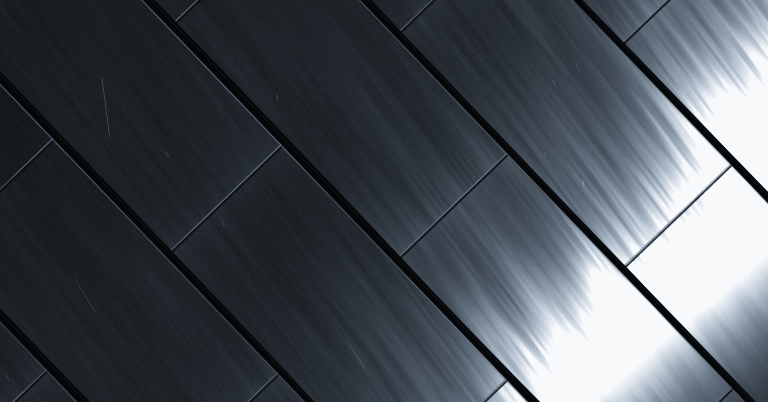
A Shadertoy shader for this texture:

```glsl
// Brushed steel panels in staggered diagonal rows, with a bright reflection at the lower right.

#define ALONG vec2(0.692, 0.722)   // row direction, y pointing down
#define ROW_START 0.260            // position of one long seam
#define ROW_PITCH 0.395            // panel width
#define ROW_WARP 0.0113            // slight perspective across rows
#define PANEL_START 0.341
#define PANEL_LENGTH 0.808
#define GLARE_POS 1.66             // centre of the reflection along the rows
#define GLARE_CORE 0.145
#define BASE_TONE 0.108
#define BRUSH_SHEAR 0.12
#define SCRATCHES 14

float hash(vec2 p) {
    vec3 q = fract(p.xyx * 0.1031);
    q += dot(q, q.yzx + 33.33);
    return fract((q.x + q.y) * q.z);
}

float noise(vec2 p) {
    vec2 i = floor(p), f = fract(p);
    f = f * f * (3.0 - 2.0 * f);
    return mix(mix(hash(i), hash(i + vec2(1, 0)), f.x),
               mix(hash(i + vec2(0, 1)), hash(i + vec2(1, 1)), f.x), f.y);
}

// Soft-edged stripe of the given half width
float stripe(float d, float halfWidth, float aa) {
    return 1.0 - smoothstep(halfWidth - aa, halfWidth + aa, abs(d));
}

float segment(vec2 p, vec2 a, vec2 b) {
    vec2 pa = p - a, ba = b - a;
    return length(pa - ba * clamp(dot(pa, ba) / dot(ba, ba), 0.0, 1.0));
}

// Broad sheen plus hot core, stronger toward the upper rows
float glare(float u, float v, float streak) {
    float centre = GLARE_POS - 0.12 * smoothstep(0.95, 1.1, v);
    float d = u - centre + 0.12 * (streak - 0.5);
    float spread = 1.0 + 0.35 * max(v, 0.0);
    float sheen = d / (spread * (d < 0.0 ? 0.38 : 0.25));
    float core = d / (spread * GLARE_CORE);
    return 0.36 * exp(-sheen * sheen) * smoothstep(-0.65, 0.5, v)
         + 0.72 * exp(-core * core) * smoothstep(0.05, 0.37, v);
}

float scratches(vec2 p, float aspect, float aa) {
    float mark = 0.0;
    for (int i = 0; i < SCRATCHES; i++) {
        float k = float(i);
        vec2 start = vec2(aspect * hash(vec2(k, 3.1)), hash(vec2(k, 7.7)));
        float len = 0.012 + 0.16 * pow(hash(vec2(k, 11.3)), 5.0);
        vec2 dir = vec2(0.1 + 0.5 * hash(vec2(k, 17.9)), 0.9);
        float d = segment(p, start, start + len * dir);
        mark += stripe(d, 0.0006, aa) * (0.3 + 0.5 * hash(vec2(k, 23.0)));
    }
    return mark;
}

// Steel tint: cool in the shadows, neutral in the light
vec3 steel(float tone) {
    tone = clamp(tone, 0.0, 0.975);
    return tone * mix(vec3(0.85, 1.0, 1.16), vec3(1.0), tone * tone);
}

void mainImage(out vec4 fragColor, in vec2 fragCoord) {
    float aa = 0.8 / iResolution.y;
    float aspect = iResolution.x / iResolution.y;
    vec2 p = vec2(fragCoord.x, iResolution.y - fragCoord.y) / iResolution.y;

    // Coordinates along (u) and across (v) the rows
    float u = dot(p, ALONG);
    float v = dot(p, vec2(ALONG.y, -ALONG.x));

    // Panel layout, every other row shifted by half a panel
    float w = (v - ROW_START) / ROW_PITCH;
    float row = w + ROW_WARP * w * w;
    float rowId = floor(row);
    float col = (u - PANEL_START) / PANEL_LENGTH - 0.5 * mod(rowId, 2.0);
    vec2 panel = vec2(rowId, floor(col));
    float seamId = floor(row + 0.5);
    float acrossSeam = (row - seamId) * ROW_PITCH;
    float acrossJoint = (col - floor(col + 0.5)) * PANEL_LENGTH;
    float tilt = hash(panel + 40.0) - 0.5;

    // Brushed grain and cloudy smudges
    vec2 grain = vec2(u, v + BRUSH_SHEAR * u) + 7.0 * tilt;
    float fine = noise(grain * vec2(7.0, 130.0));
    float medium = noise(grain * vec2(4.0, 48.0) + 19.0);
    float cloud = noise(grain * vec2(3.0, 9.0) + 53.0);
    float streak = 0.3 * fine + 0.4 * medium + 0.3 * cloud;

    // Shading of the sheet
    float tone = BASE_TONE + 0.025 * smoothstep(0.1, 0.9, u) + 0.02 * tilt;
    tone += glare(u + 0.04 * tilt, v, streak);
    tone += 0.05 * exp(-abs(acrossJoint) * 18.0) * smoothstep(0.2, 1.0, u);
    tone *= 0.78 + 0.44 * streak;
    tone += 0.02 * (hash(floor(p * 400.0)) - 0.5);
    tone += 0.35 * scratches(p, aspect, aa);

    // Short joints: dark gap beside a lit edge
    float lit = 0.32 + 0.25 * noise(vec2(v * 9.0, u * 3.0));
    tone = mix(tone, 0.04, 0.85 * stripe(acrossJoint - 0.0035, 0.0025, aa));
    tone = mix(tone, lit, 0.8 * stripe(acrossJoint + 0.001, 0.0013, aa));

    // Long seams: deep groove of varying width with a thin lit lip
    float wear = noise(vec2(u * 2.2, seamId * 5.0 + 2.0));
    float groove = 0.0065 + 0.005 * wear;
    tone = mix(tone, 0.025, stripe(acrossSeam - groove + 0.004, groove, aa));
    tone = mix(tone, 0.13, 0.5 * stripe(acrossSeam - groove, 0.0008, aa));
    tone = mix(tone, lit, (0.4 + 0.4 * wear) * stripe(acrossSeam + 0.0055, 0.0011, aa));

    fragColor = vec4(steel(tone), 1.0);
}
```
